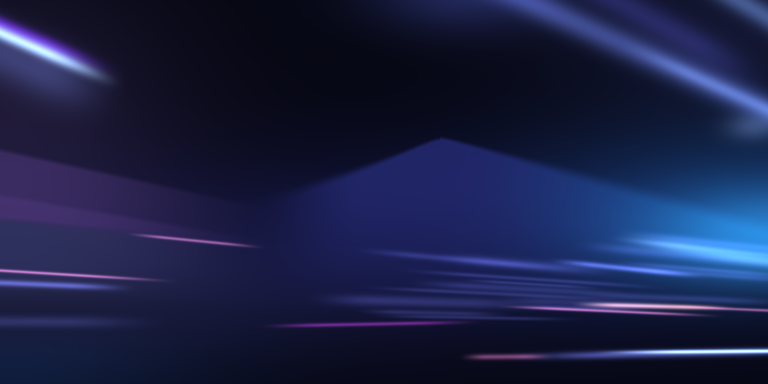
Reproduce this background procedurally as a Shadertoy shader.

```glsl
#define NIGHT vec3(0.022, 0.025, 0.070)
#define VIOLET vec3(0.26, 0.19, 0.42)
#define INDIGO vec3(0.135, 0.155, 0.43)
#define AZURE vec3(0.10, 0.30, 0.56)
#define CYAN vec3(0.13, 0.50, 0.66)
#define LAVENDER vec3(0.36, 0.38, 0.72)
#define ROSE vec3(0.62, 0.32, 0.48)
#define ICE vec3(0.62, 0.80, 0.88)
#define PEAK vec2(1.146, 0.645)
#define FINE_STREAKS 16

float hash(float n) {
    return fract(sin(n * 12.9898) * 43758.547);
}

// Elliptical gaussian light
float glow(vec2 p, vec2 center, vec2 radius) {
    vec2 q = (p - center) / radius;
    return exp(-dot(q, q));
}

// Soft line from a to b, fading at both ends
float streak(vec2 p, vec2 a, vec2 b, float width) {
    vec2 d = b - a, q = p - a;
    float along = dot(q, d) / dot(d, d);
    float across = (q.y * d.x - q.x * d.y) / (length(d) * width);
    float taper = smoothstep(0.0, 0.3, along) * (1.0 - smoothstep(0.65, 1.0, along));
    return taper * exp(-across * across);
}

// Coverage below a sloping edge
float below(vec2 p, float height, float slope, float blur) {
    return 1.0 - smoothstep(-blur, blur, p.y - height - slope * p.x);
}

vec3 backdrop(vec2 p) {
    vec3 col = NIGHT;
    col += vec3(0.05, 0.055, 0.17) * glow(p, vec2(1.1, 0.36), vec2(1.2, 0.24));
    col += vec3(0.10, 0.075, 0.14) * glow(p, vec2(0.0, 0.66), vec2(0.46, 0.40));
    col += vec3(0.04, 0.04, 0.07) * glow(p, vec2(0.1, 0.22), vec2(0.9, 0.16));
    col += vec3(0.02, 0.07, 0.13) * glow(p, vec2(0.0, 0.02), vec2(0.55, 0.16));
    col += vec3(0.03, 0.14, 0.24) * glow(p, vec2(2.0, 0.46), vec2(0.62, 0.22));
    col += vec3(0.05, 0.06, 0.12) * glow(p, vec2(1.95, 0.95), vec2(0.55, 0.28));
    return col;
}

// Central peak, fading into the ground
vec3 addPeak(vec3 col, vec2 p) {
    float dx = p.x - PEAK.x;
    float away = sqrt(dx * dx + 0.0003);
    float left = away * (0.45 - 0.2 * min(away, 1.0));
    float ridge = PEAK.y - (dx < 0.0 ? left : 0.28 * away);
    float blur = mix(0.007, 0.025, smoothstep(0.0, 0.5, away));
    float mask = 1.0 - smoothstep(-blur, blur, p.y - ridge);
    mask *= smoothstep(0.62, 0.95, p.x) * smoothstep(0.16, 0.54, p.y);
    vec3 tint = mix(INDIGO, AZURE, smoothstep(1.15, 1.9, p.x));
    return mix(col, tint, 0.88 * mask);
}

// Overlapping tilted sheets on the left
vec3 addSheets(vec3 col, vec2 p) {
    float fade = 1.0 - smoothstep(0.05, 0.78, p.x);
    float upper = below(p, 0.609, -0.22, 0.009) * smoothstep(0.22, 0.50, p.y);
    float middle = below(p, 0.492, -0.173, 0.009);
    float lower = below(p, 0.428, -0.10, 0.012);
    col = mix(col, VIOLET, 0.75 * upper * fade);
    col = mix(col, VIOLET * 1.1, 0.65 * middle * (1.0 - lower) * fade);
    vec3 slate = mix(vec3(0.09, 0.09, 0.19), vec3(0.18, 0.20, 0.37), smoothstep(0.16, 0.32, p.y));
    return mix(col, slate, 0.8 * lower * fade * smoothstep(0.06, 0.25, p.y));
}

// Broad diagonal beams in the upper corners
vec3 upperBeams(vec2 p) {
    vec3 light = vec3(0.19, 0.23, 0.41) * streak(p, vec2(1.0, 1.165), vec2(2.5, 0.49), 0.036);
    light += vec3(0.13, 0.17, 0.22) * streak(p, vec2(1.6, 0.895), vec2(2.3, 0.58), 0.018);
    light += vec3(0.09, 0.09, 0.22) * streak(p, vec2(1.4, 1.11), vec2(2.02, 0.77), 0.04);
    light += vec3(0.20, 0.27, 0.38) * streak(p, vec2(1.75, 1.10), vec2(2.3, 0.78), 0.03);
    light += vec3(0.10, 0.12, 0.26) * glow(p, vec2(1.2, 1.02), vec2(0.24, 0.10));
    light += vec3(0.16, 0.19, 0.24) * glow(p, vec2(1.96, 0.67), vec2(0.07, 0.035));
    vec2 a = vec2(-0.3, 1.045), b = vec2(0.33, 0.772);
    light += ICE * streak(p, a, b, 0.016);
    light += vec3(0.24, 0.06, 0.50) * streak(p - vec2(0.0, 0.026), a, b, 0.016);
    light += vec3(0.14, 0.17, 0.28) * streak(p + vec2(0.0, 0.05), a, b, 0.065);
    return light;
}

// Fine lines fanning out over the lower right
vec3 fineStreaks(vec2 p) {
    vec3 light = vec3(0.0);
    for (int i = 0; i < FINE_STREAKS; i++) {
        float n = float(i) + 1.0;
        float y = mix(0.16, 0.36, n / float(FINE_STREAKS));
        vec2 center = vec2(mix(1.05, 1.95, hash(n)) + 0.8 * (y - 0.2), y);
        vec2 halfSpan = mix(0.18, 0.38, hash(n + 31.0)) * vec2(1.0, 0.5 * (0.14 - y));
        float width = mix(0.004, 0.013, hash(n + 57.0));
        light += LAVENDER * 0.27 * streak(p, center - halfSpan, center + halfSpan, width);
    }
    return light;
}

// Bright accents along the ground
vec3 accents(vec2 p) {
    vec3 light = ROSE * 0.8 * streak(p, vec2(0.32, 0.392), vec2(0.70, 0.354), 0.004);
    light += ROSE * streak(p, vec2(-0.3, 0.314), vec2(0.48, 0.266), 0.004);
    light += LAVENDER * 0.7 * streak(p, vec2(-0.2, 0.272), vec2(0.37, 0.248), 0.008);
    light += LAVENDER * 0.25 * streak(p, vec2(-0.4, 0.165), vec2(0.45, 0.16), 0.014);
    light += LAVENDER * 0.3 * streak(p, vec2(0.78, 0.222), vec2(1.45, 0.205), 0.014);
    light += ROSE * vec3(0.6, 0.3, 0.8) * streak(p, vec2(0.66, 0.150), vec2(1.28, 0.162), 0.005);
    light += ROSE * streak(p, vec2(1.28, 0.203), vec2(1.90, 0.176), 0.004);
    light += vec3(0.80, 0.55, 0.50) * streak(p, vec2(1.48, 0.208), vec2(1.92, 0.197), 0.006);
    light += ROSE * 0.8 * streak(p, vec2(1.75, 0.202), vec2(2.2, 0.183), 0.004);
    light += ROSE * 0.7 * streak(p, vec2(1.19, 0.070), vec2(1.45, 0.072), 0.007);
    light += LAVENDER * 0.7 * streak(p, vec2(1.30, 0.070), vec2(2.25, 0.090), 0.010);
    light += ICE * streak(p, vec2(1.53, 0.082), vec2(2.4, 0.089), 0.005);
    light += LAVENDER * 0.7 * streak(p, vec2(1.42, 0.323), vec2(1.85, 0.278), 0.007);
    light += ICE * 0.35 * streak(p, vec2(1.58, 0.385), vec2(2.25, 0.282), 0.015);
    return light;
}

void mainImage(out vec4 fragColor, in vec2 fragCoord) {
    vec2 p = fragCoord / iResolution.xy * vec2(2.0, 1.0);
    vec3 col = addSheets(addPeak(backdrop(p), p), p);
    col += CYAN * 0.65 * glow(p, vec2(2.04, 0.385), vec2(0.34, 0.12));
    col += upperBeams(p) + fineStreaks(p) + accents(p);
    fragColor = vec4(clamp(col, 0.0, 1.0), 1.0);
}
```
